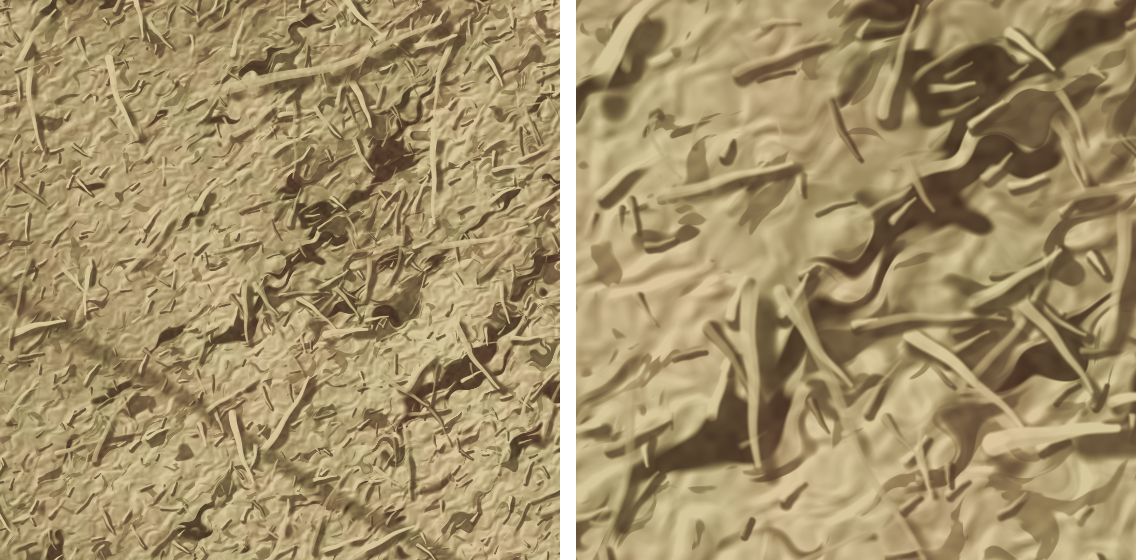
Left: the whole. Right: its middle third, enlarged.
A three.js fragment shader for this texture:

```glsl
// Dry trampled soil littered with straw, lit from the upper left.
// A single tone value is built up from embossed cellular crumbs, ragged hollows
// and scattered tapering stalks with shadows, then coloured through an earth ramp.

varying vec2 vUv;

const vec2 TO_LIGHT = vec2(-0.75, 0.65);
const float GRAIN_ANGLE = 0.65;
const float SOIL_TONE = 0.715;
const float STRAW_TONE = 0.80;
const float SHADOW_TONE = 0.36;
const float HOLLOW_TONE = 0.29;
const vec3 DARK_EARTH = vec3(0.31, 0.23, 0.16);
const vec3 MID_EARTH = vec3(0.61, 0.53, 0.36);
const vec3 PALE_EARTH = vec3(0.78, 0.71, 0.54);

float hash(vec2 p) {
  return fract(sin(dot(p, vec2(127.1, 311.7))) * 43758.5);
}

vec2 hash2(vec2 p) {
  return vec2(hash(p), hash(p + 17.3));
}

// Coordinates whose x axis runs along the given angle.
vec2 turn(vec2 p, float angle) {
  float c = cos(angle), s = sin(angle);
  return vec2(c * p.x + s * p.y, c * p.y - s * p.x);
}

float noise(vec2 p) {
  vec2 i = floor(p), f = fract(p);
  f = f * f * (3.0 - 2.0 * f);
  return mix(mix(hash(i), hash(i + vec2(1.0, 0.0)), f.x),
             mix(hash(i + vec2(0.0, 1.0)), hash(i + 1.0), f.x), f.y);
}

float layeredNoise(vec2 p) {
  return 0.55 * noise(p) + 0.28 * noise(p * 2.0 + 5.2) + 0.17 * noise(p * 4.0 + 9.7);
}

vec2 ragged(vec2 p, float frequency, float amount) {
  return p + amount * (vec2(noise(p * frequency), noise(p * frequency + 9.0)) - 0.5);
}

// Distance to the nearest scattered point.
float cellular(vec2 p) {
  vec2 home = floor(p);
  float nearest = 2.0;
  for (int j = -1; j <= 1; j++) {
    for (int i = -1; i <= 1; i++) {
      vec2 cell = home + vec2(float(i), float(j));
      nearest = min(nearest, length(cell + hash2(cell) - p));
    }
  }
  return nearest;
}

float soilHeight(vec2 p) {
  vec2 q = turn(ragged(p, 45.0, 0.022), GRAIN_ANGLE);
  return layeredNoise(q * vec2(30.0, 58.0)) - 0.5 * cellular(q * vec2(34.0, 64.0));
}

// Ragged dark gaps stretched along the grain.
float hollows(vec2 p, vec2 scale, float threshold) {
  vec2 q = turn(ragged(p, 38.0, 0.035), GRAIN_ANGLE);
  return smoothstep(threshold, threshold + 0.08, layeredNoise(q * scale + 3.1));
}

// Signed distance to a pointed, slightly bent stalk lying along x.
float stalkDistance(vec2 q, vec2 size, float bend) {
  float x = clamp(q.x / size.x, -1.0, 1.0);
  q.y -= size.x * (bend * x * x + 0.018 * sin(6.0 * x + 40.0 * bend));
  float beyond = max(abs(q.x) - size.x, 0.0);
  return length(vec2(beyond, q.y)) - size.y * (0.8 - 0.4 * x);
}

// Lays one stalk and its broken shadow over the tone.
float layStalk(float tone, vec2 p, float angle, vec2 size, float bend, float pale, float grain) {
  vec2 q = turn(p, angle);
  float shade = stalkDistance(turn(p + TO_LIGHT * size.y * 2.0, angle), size, bend);
  float body = stalkDistance(q, size, bend);
  float lit = stalkDistance(turn(p + TO_LIGHT * size.y * 0.5, angle), size, bend);
  float shadow = 1.0 - smoothstep(-0.5 * size.y, size.y, shade - size.y * 2.6 * (grain - 0.5));
  tone = mix(tone, SHADOW_TONE, 0.85 * shadow * smoothstep(0.2, 0.6, grain));
  float rim = clamp((lit - body) / size.y, -0.6, 0.6);
  float bodyTone = STRAW_TONE + 0.12 * (pale - 0.5) + 0.08 * rim + 0.12 * (grain - 0.5);
  float cover = 1.0 - smoothstep(-0.0014, 0.0012, body);
  float buried = smoothstep(-1.0, -0.5, q.x / size.x + 0.6 * grain);
  return mix(tone, bodyTone, cover * mix(0.55, 1.0, pale) * buried);
}

// Scatters stalks, at most one in each grid cell; size is half length, half width.
float scatterStalks(float tone, vec2 p, float cells, vec2 size, float amount, float steepShare) {
  vec2 home = floor(p * cells);
  float grain = noise(p * 42.0 + cells);
  for (int j = -1; j <= 1; j++) {
    for (int i = -1; i <= 1; i++) {
      vec2 cell = home + vec2(float(i), float(j));
      vec2 seed = cell + cells * 1.37;
      vec2 pick = hash2(seed), vary = hash2(seed + 31.7), form = hash2(seed + 63.1);
      if (pick.x > amount) continue;
      vec2 center = (cell + hash2(seed + 91.9)) / cells;
      float angle = (pick.y < steepShare ? -1.2 : GRAIN_ANGLE) + (vary.x - 0.5) * 1.3;
      vec2 stalkSize = size * vec2(mix(0.4, 1.0, vary.y), mix(0.6, 1.15, form.x));
      tone = layStalk(tone, p - center, angle, stalkSize, (form.y - 0.5) * 0.3, form.x, grain);
    }
  }
  return tone;
}

vec3 earthColor(float tone) {
  vec3 low = mix(DARK_EARTH, MID_EARTH, clamp((tone - 0.31) / 0.30, -0.2, 1.0));
  return low + (PALE_EARTH - MID_EARTH) * clamp((tone - 0.61) / 0.17, 0.0, 1.4);
}

void main() {
  vec2 p = vUv;
  float rough = smoothstep(0.2, 0.75, 0.55 * p.x + 0.35 * p.y + 0.5 * (noise(p * 3.0) - 0.5));

  // Embossed soil with broad patches, flecks and hollows
  float relief = soilHeight(p) - soilHeight(p + TO_LIGHT * 0.006);
  float tone = SOIL_TONE + 0.05 * (p.x - p.y) + 0.20 * (layeredNoise(p * 5.0) - 0.5);
  tone += mix(0.36, 0.42, rough) * relief;
  tone = mix(tone, 0.45, 0.6 * hollows(p, vec2(34.0, 70.0), 0.66 - 0.03 * rough));
  tone = mix(tone, 0.38, 0.8 * hollows(p, vec2(19.0, 44.0), 0.71 - 0.07 * rough));
  tone = mix(tone, HOLLOW_TONE, 0.92 * hollows(p, vec2(9.0, 28.0), 0.74 - 0.09 * rough));

  // Long soft shadow crossing the lower left
  float across = abs(p.y - 0.485 + 0.615 * p.x + 0.008 * sin(p.x * 14.0)) * 0.85;
  float band = 1.0 - smoothstep(0.006, 0.021, across);
  tone = mix(tone, 0.45 + 0.25 * relief, 0.8 * band);

  // Litter from chaff to long stalks, then one branch
  tone = scatterStalks(tone, p, 60.0, vec2(0.012, 0.0019), 0.13, 0.35);
  tone = scatterStalks(tone, p, 36.0, vec2(0.023, 0.0025), 0.13 + 0.15 * rough, 0.4);
  tone = scatterStalks(tone, p, 18.0, vec2(0.046, 0.0036), 0.20 + 0.18 * rough, 0.45);
  tone = scatterStalks(tone, p, 9.0, vec2(0.092, 0.0052), 0.42, 0.6);
  tone = layStalk(tone, p - vec2(0.58, 0.88), 0.28, vec2(0.22, 0.009), 0.1, 0.5, noise(p * 40.0));

  // Fine grain and a faint shift between ochre and olive
  tone += 0.07 * (noise(p * 150.0) - 0.5);
  vec3 tint = vec3(0.025, -0.01, 0.01) * (noise(p * 22.0) - 0.5);
  gl_FragColor = vec4(earthColor(tone) + tint, 1.0);
}
```
